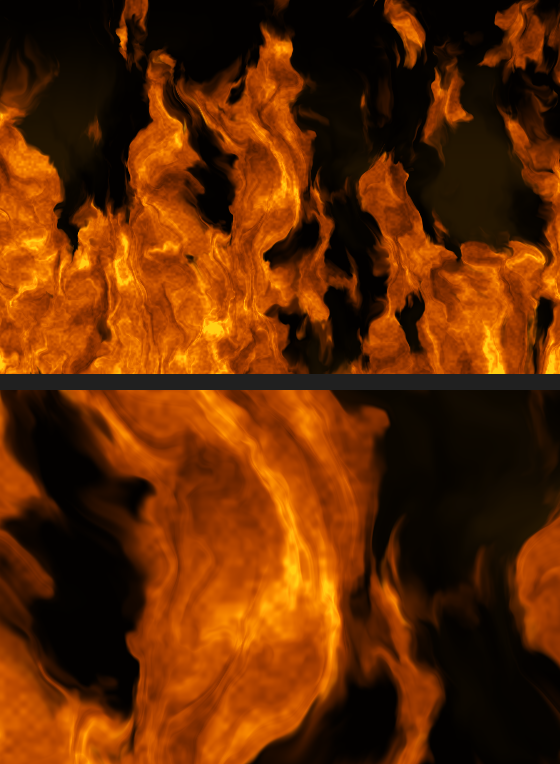
Top, the full canvas; bottom, a detail of the centre.
Write a Shadertoy shader that draws this texture.

```glsl
// A wall of ragged orange flames rising over black, with thin smoke behind.
// Warped, upright noise cuts the tongues; streaks and broken ridges shade
// them, and a heat ramp turns the result into fire colours.

float hash(vec2 p) {
    return fract(sin(dot(p, vec2(127.1, 311.7))) * 43758.5453);
}

float noise(vec2 p) {
    vec2 i = floor(p), f = fract(p);
    f = f * f * (3.0 - 2.0 * f);
    return mix(mix(hash(i), hash(i + vec2(1, 0)), f.x),
               mix(hash(i + vec2(0, 1)), hash(i + vec2(1, 1)), f.x), f.y);
}

float fbm(vec2 p) {
    float sum = 0.0, amp = 0.53;
    for (int i = 0; i < 4; i++) {
        sum += amp * noise(p);
        p = mat2(1.92, 0.5, -0.5, 1.92) * p + 17.3;
        amp *= 0.48;
    }
    return sum;
}

vec2 swirl(vec2 p) {
    return vec2(fbm(p), fbm(p + vec2(41.7, 13.2))) - 0.5;
}

// Bright lines along the middle level of the noise
float ridge(vec2 p, float sharpness) {
    return pow(1.0 - abs(2.0 * fbm(p) - 1.0), sharpness);
}

vec3 fireColor(float heat) {
    float green = 0.34 * heat + 0.24 * pow(heat, 6.0);
    return vec3(min(heat, 1.0), min(green, 0.8), 0.6 * max(heat - 0.98, 0.0));
}

void mainImage(out vec4 fragColor, in vec2 fragCoord) {
    vec2 p = fragCoord / iResolution.y;

    // Turbulence: broad sway, then small curls
    vec2 flow = p + 0.22 * swirl(p * vec2(5.0, 4.0) + 3.1);
    flow += 0.10 * swirl(flow * vec2(17.0, 11.0) + 8.4);

    // Flame body: columns that thin out with height and break into scraps
    float column = cos(6.2832 * (p.x - 0.03) / 0.355);
    float body = 3.3 * (fbm(flow * vec2(9.5, 4.6) + 5.7) - 0.5);
    body += 1.1 * (fbm(flow * vec2(23.0, 12.0) + 47.0) - 0.5);
    body += 0.24 * column + 0.62 - 1.1 * p.y - 0.25 * smoothstep(0.75, 1.0, p.y);
    float flame = smoothstep(-0.12, 0.16, body);

    // Inner streaks, folds and short glowing filaments
    vec2 strand = flow + 0.05 * swirl(flow * vec2(16.0, 10.0) + 21.0);
    float streak = fbm(strand * vec2(48.0, 17.0)) - 0.5;
    float fold = fbm(strand * vec2(19.0, 9.0) + 31.0) - 0.5;
    float patches = smoothstep(0.42, 0.68, fbm(p * vec2(9.0, 7.0) + 55.0));
    float filament = patches * ridge(strand * vec2(17.0, 8.0) + 63.0, 7.0);
    float glow = smoothstep(0.75, 0.0, p.y);

    float heat = 0.63 + 0.15 * clamp(body, 0.0, 1.0) + 0.65 * streak + 0.85 * fold;
    heat += filament * (0.06 + 0.20 * glow) + 0.07 * glow;
    heat += 0.13 * (noise(p * 150.0) - 0.5);
    heat = clamp(heat, 0.22, 1.1);

    // Dim red wisps and olive smoke behind the flames
    float wisp = smoothstep(-0.5, 0.0, body);
    wisp *= smoothstep(0.4, 0.62, fbm(flow * vec2(18.0, 9.0) + 77.0));
    float smoke = smoothstep(0.4, 0.75, fbm(flow * vec2(6.0, 4.0) + 91.0));
    smoke *= smoothstep(1.0, 0.55, p.y);
    vec3 back = vec3(0.012, 0.005, 0.0) + 0.4 * wisp * vec3(0.9, 0.32, 0.0);
    back += smoke * vec3(0.13, 0.08, 0.005);

    fragColor = vec4(mix(back, fireColor(heat), flame), 1.0);
}
```
